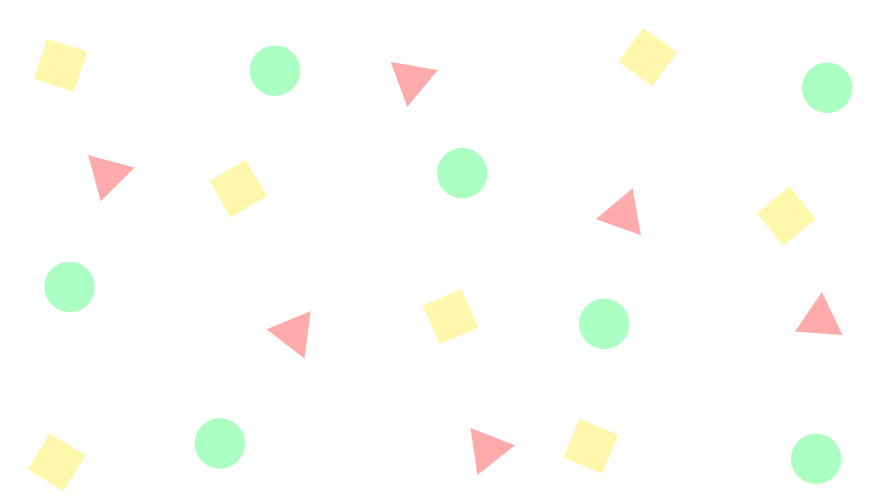
Write a WebGL 1 fragment shader that draws this pattern.

```glsl
precision highp float;

uniform vec2 u_resolution;

// Lengths are in units of the canvas height
const vec2 GRID = vec2(5.0, 4.0);
const vec2 JITTER = vec2(0.11, 0.06);
const float CIRCLE_RADIUS = 0.05;
const float SQUARE_HALF_SIDE = 0.0418;
const float TRIANGLE_INRADIUS = 0.0274;
const float SEED = 4.0;

const vec3 WHITE = vec3(1.0);
const vec3 YELLOW = vec3(1.0, 0.97, 0.67);
const vec3 GREEN = vec3(0.67, 1.0, 0.76);
const vec3 RED = vec3(1.0, 0.67, 0.67);

const float TAU = 6.2831853;

// Three random values in 0..1 for a cell
vec3 hash3(vec2 p) {
  vec3 q = fract(vec3(p.xyx + SEED) * vec3(0.1031, 0.1030, 0.0973));
  q += dot(q, q.yxz + 33.33);
  return fract((q.xxy + q.yzz) * q.zyx);
}

mat2 rotation(float angle) {
  float c = cos(angle);
  float s = sin(angle);
  return mat2(c, -s, s, c);
}

float squareDistance(vec2 p) {
  return max(abs(p.x), abs(p.y)) - SQUARE_HALF_SIDE;
}

float circleDistance(vec2 p) {
  return length(p) - CIRCLE_RADIUS;
}

float triangleDistance(vec2 p) {
  return max(abs(p.x) * 0.8660 + p.y * 0.5, -p.y) - TRIANGLE_INRADIUS;
}

void main() {
  // One shape per cell, moved off centre but kept inside
  vec2 gridPos = gl_FragCoord.xy / u_resolution * GRID;
  vec2 cell = floor(gridPos);
  vec2 cellSize = u_resolution / (u_resolution.y * GRID);
  vec3 random = hash3(cell);
  vec2 p = (gridPos - cell - 0.5) * cellSize;
  p -= (random.xy * 2.0 - 1.0) * JITTER;
  p = rotation(random.z * TAU) * p;

  // Cycle through the kinds, row by row from the top
  float index = cell.x + GRID.x * (GRID.y - 1.0 - cell.y);
  float kind = mod(index, 3.0);
  float dist = squareDistance(p);
  vec3 shapeColor = YELLOW;
  if (kind > 1.5) {
    dist = triangleDistance(p);
    shapeColor = RED;
  } else if (kind > 0.5) {
    dist = circleDistance(p);
    shapeColor = GREEN;
  }

  // Edge softened over one pixel
  float coverage = clamp(0.5 - dist * u_resolution.y, 0.0, 1.0);
  gl_FragColor = vec4(mix(WHITE, shapeColor, coverage), 1.0);
}
```
